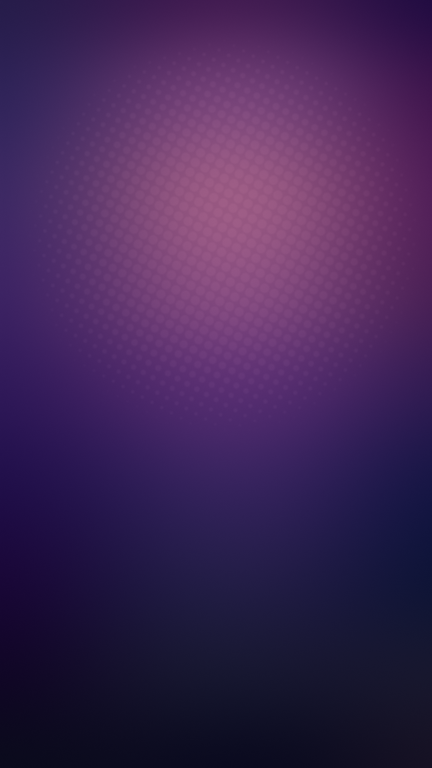
Give the GLSL for this background, as a WebGL 2 fragment shader.

```glsl
#version 300 es
precision highp float;
// Dusky violet backdrop with a rose glow and a faint round halftone.
// Three vertical colour ramps (left, glow, right) are blended across the
// width; a rotated dot grid shrinks towards the rim of a large disc.

uniform vec2 u_resolution;
out vec4 fragColor;

const int STOPS = 9;

// Ramps run from the top edge to the bottom edge in equal steps.
const vec3 LEFT_RAMP[STOPS] = vec3[STOPS](
  vec3(.15, .11, .29), vec3(.19, .14, .35), vec3(.24, .16, .39),
  vec3(.24, .14, .39), vec3(.19, .10, .35), vec3(.13, .06, .29),
  vec3(.10, .03, .22), vec3(.065, .025, .15), vec3(.04, .04, .11));
const vec3 GLOW_RAMP[STOPS] = vec3[STOPS](
  vec3(.26, .11, .32), vec3(.46, .26, .47), vec3(.60, .35, .51),
  vec3(.53, .30, .50), vec3(.36, .19, .45), vec3(.22, .14, .37),
  vec3(.14, .115, .28), vec3(.09, .09, .19), vec3(.04, .04, .12));
const vec3 RIGHT_RAMP[STOPS] = vec3[STOPS](
  vec3(.12, .04, .25), vec3(.23, .07, .29), vec3(.29, .10, .33),
  vec3(.27, .11, .32), vec3(.18, .10, .31), vec3(.08, .08, .26),
  vec3(.05, .075, .21), vec3(.09, .09, .18), vec3(.09, .07, .14));

// Catmull-Rom interpolation through the stops, t from 0 to 1.
vec3 sampleRamp(vec3 ramp[STOPS], float t) {
  float s = clamp(t, 0.0, 1.0) * float(STOPS - 1);
  int i = min(int(s), STOPS - 2);
  float f = s - float(i);
  vec3 a = ramp[max(i - 1, 0)];
  vec3 b = ramp[i];
  vec3 c = ramp[i + 1];
  vec3 d = ramp[min(i + 2, STOPS - 1)];
  return b + 0.5 * f * (c - a + f * (2.0 * a - 5.0 * b + 4.0 * c - d
       + f * (3.0 * (b - c) + d - a)));
}

// Bell curve across the width, reaching zero near both sides.
float glowWeight(float x, float centre, float width) {
  float d = (x - centre) / width;
  return max((exp(-d * d) - 0.13) / 0.87, 0.0);
}

mat2 rotation(float angle) {
  float c = cos(angle), s = sin(angle);
  return mat2(c, s, -s, c);
}

// Coverage of a halftone disc whose dots shrink towards its rim.
float halftone(vec2 p, float discRadius, float spacing, float angle, float pixel) {
  vec2 grid = rotation(angle) * p / spacing;
  vec2 cell = fract(grid) - 0.5;
  float rim = 1.0 - smoothstep(0.35, 1.0, length(p) / discRadius);
  float dotRadius = 0.42 * sqrt(rim);
  float edge = max(pixel / spacing, 0.12);
  float coverage = 1.0 - smoothstep(-edge, edge, length(cell) - dotRadius);
  return coverage * smoothstep(0.0, 0.12, rim);
}

// Sine-free hash for a dither that hides banding.
float hash(vec2 p) {
  vec3 q = fract(vec3(p.xyx) * 0.1031);
  q += dot(q, q.yzx + 33.33);
  return fract((q.x + q.y) * q.z);
}

void main() {
  vec2 uv = gl_FragCoord.xy / u_resolution;
  float fromTop = 1.0 - uv.y;

  // Side colours, then the central glow
  vec3 sides = mix(sampleRamp(LEFT_RAMP, fromTop),
                   sampleRamp(RIGHT_RAMP, fromTop), smoothstep(0.0, 1.0, uv.x));
  vec3 color = mix(sides, sampleRamp(GLOW_RAMP, fromTop),
                   glowWeight(uv.x, 0.54, 0.37));

  // Halftone disc, in units of the canvas width
  vec2 p = (uv - vec2(0.52, 0.694)) * vec2(1.0, u_resolution.y / u_resolution.x);
  float dots = halftone(p, 0.49, 0.0255, 0.5, 1.0 / u_resolution.x);
  color += vec3(0.026, 0.022, 0.02) * (dots - 0.25 * smoothstep(0.49, 0.2, length(p)));

  color += (hash(gl_FragCoord.xy) - 0.5) / 255.0;
  fragColor = vec4(color, 1.0);
}
```
